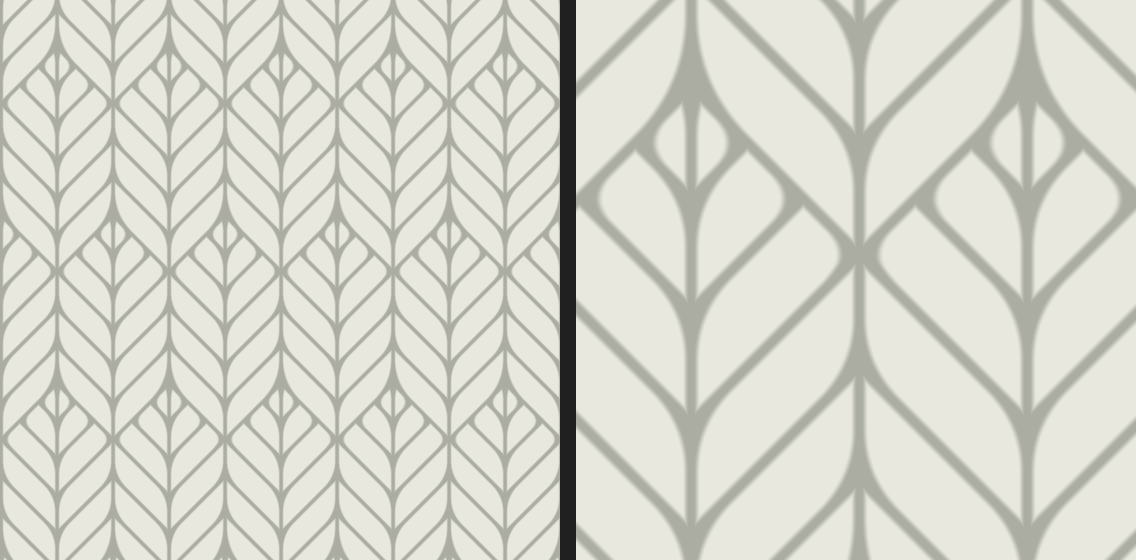
Left, the full canvas; right, a detail of the centre.
This pattern is drawn by a Shadertoy shader. Its source:

```glsl
// Interlocking leaves in staggered rows, drawn as sage outlines on a pale ground.
// Each point is folded into half a leaf, where a cell bounded by spine, rim and
// two diagonal veins gives its distance to the nearest line, with rounded corners.

const float SPINES = 10.0;             // spine spacings across the canvas
const float ROW_STEP = 3.0;            // row height, in spine spacings
const float VEIN_STEP = 2.0 / 3.0;     // vein spacing along a spine
const vec2 ORIGIN = vec2(0.02, 1.85);  // offset from the upper left corner
const float HALF_WIDTH = 0.034;        // half the line width
const float VEIN_FILLET = 0.20;        // rounding where veins join
const float TIP_FILLET = 0.30;         // rounding beside a leaf tip
const float SOFTNESS = 0.020;          // least edge blur
const vec3 GROUND = vec3(0.91, 0.91, 0.87);
const vec3 LINE = vec3(0.67, 0.68, 0.64);

float smoothMin(float a, float b, float k) {
    float h = max(k - abs(a - b), 0.0) / k;
    return min(a, b) - 0.25 * k * h * h;
}

// Half-leaf coordinates: x from the spine, y downward from the widest point.
vec2 foldToLeaf(vec2 p) {
    float row = floor((p.y + 1.0) / ROW_STEP);
    vec2 leaf = vec2(abs(mod(p.x + row, 2.0) - 1.0), p.y - row * ROW_STEP);
    bool aboveRim = leaf.y < leaf.x - 1.0;
    return aboveRim ? vec2(1.0 - leaf.x, leaf.y + ROW_STEP) : leaf;
}

// Distance from a point inside a cell to the centre of its nearest line.
float cellDistance(vec2 leaf) {
    float along = leaf.x + leaf.y;
    float phase = mod(along - 0.5 * VEIN_STEP, VEIN_STEP);
    float veinAbove = phase * sqrt(0.5);
    float veinBelow = (VEIN_STEP - phase) * sqrt(0.5);
    float rim = (leaf.y - leaf.x + 1.0) * sqrt(0.5);
    float side = min(1.0 - leaf.x, rim);

    // The lowest cell rests on the rim of the next row.
    bool lowest = along > ROW_STEP - VEIN_STEP;
    float fillet = lowest ? TIP_FILLET : VEIN_FILLET;
    return min(smoothMin(leaf.x, veinAbove, VEIN_FILLET),
               smoothMin(side, veinBelow, fillet));
}

void mainImage(out vec4 fragColor, in vec2 fragCoord) {
    vec2 uv = fragCoord / iResolution.xy;
    vec2 p = vec2(uv.x, 1.0 - uv.y) * SPINES - ORIGIN;

    float edge = max(SPINES / iResolution.y, SOFTNESS);
    float d = cellDistance(foldToLeaf(p)) - HALF_WIDTH;
    float ground = smoothstep(-edge, edge, d);

    fragColor = vec4(mix(LINE, GROUND, ground), 1.0);
}
```
